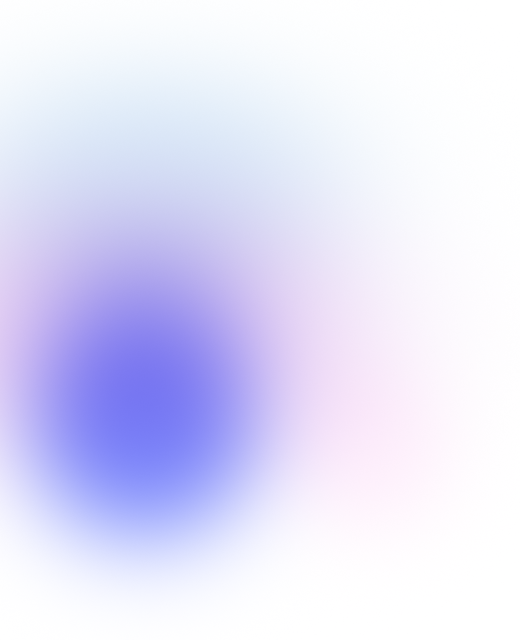
Write a Shadertoy shader that draws this background.

```glsl
const float FALLOFF = 2.5;

// Light absorbed per channel by each tint
const vec3 SKY_DENSITY = vec3(0.16, 0.09, 0.03);
const vec3 ORCHID_DENSITY = vec3(0.10, 0.24, 0.06);
const vec3 BLUSH_DENSITY = vec3(0.0, 0.05, 0.01);
const vec3 INDIGO_DENSITY = vec3(0.69, 0.57, 0.0);

// Soft oval; reach holds its side, upper and lower radii
float glow(vec2 p, vec2 center, vec3 reach) {
    vec2 offset = p - center;
    float vertical = offset.y > 0.0 ? reach.y : reach.z;
    float dist = length(offset / vec2(reach.x, vertical));
    return exp(-pow(dist, FALLOFF));
}

// Fine grain that hides banding in the gradients
float grain(vec2 cell) {
    vec3 h = fract(cell.xyx * 0.1031);
    h += dot(h, h.yzx + 33.33);
    return fract((h.x + h.y) * h.z) - 0.5;
}

void mainImage(out vec4 fragColor, in vec2 fragCoord) {
    vec2 p = fragCoord / iResolution.y;

    // Overlapping tints on white paper
    vec3 density = SKY_DENSITY * glow(p, vec2(0.234, 0.714), vec3(0.312, 0.189, 0.189));
    density += ORCHID_DENSITY * glow(p, vec2(0.208, 0.479), vec3(0.352, 0.215, 0.204));
    density += BLUSH_DENSITY * glow(p, vec2(0.573, 0.297), vec3(0.14));
    density += INDIGO_DENSITY * glow(p, vec2(0.224, 0.336), vec3(0.173, 0.212, 0.178));

    vec3 color = exp(-density) + grain(floor(fragCoord)) / 255.0;
    fragColor = vec4(clamp(color, 0.0, 1.0), 1.0);
}
```
